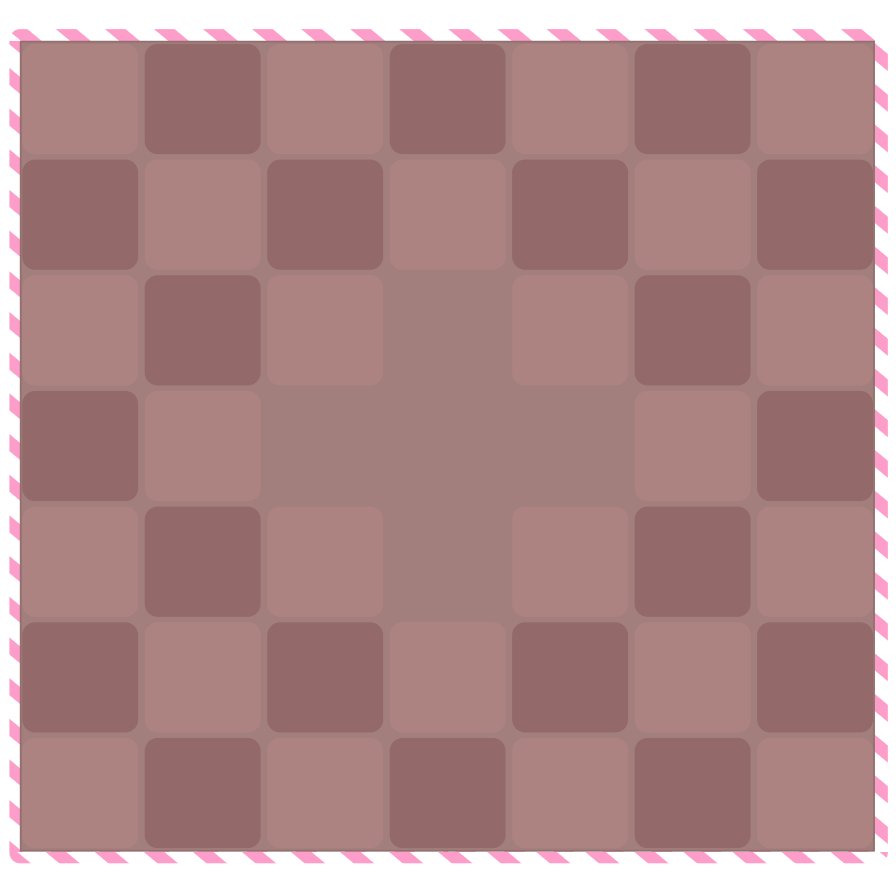
A Shadertoy shader for this pattern:

```glsl
float roundBox(vec2 p, vec2 halfSize, float radius) {
    vec2 q = abs(p) - halfSize + radius;
    return length(max(q, 0.0)) + min(max(q.x, q.y), 0.0) - radius;
}

float cover(float dist, float pixel) {
    return clamp(0.5 - dist / pixel, 0.0, 1.0);
}

// Diagonal candy stripes, with their own phase on each side of the frame
vec3 candyStripes(vec2 uv, float pixel) {
    float phase = uv.y > 0.5 ? 1.2292 : 0.1102;
    if (uv.y > 0.0495 && uv.y < 0.9545) phase = uv.x < 0.5 ? 1.0473 : 2.1012;
    float period = 0.05475;
    float along = fract((uv.x + 1.206 * uv.y - phase) / period);
    float dist = (abs(along - 0.21) - 0.21) * period;
    dist = min(dist, (0.79 - along) * period + 0.21 * period);
    return mix(vec3(1.0), vec3(0.99, 0.62, 0.79), cover(dist, pixel * 1.57));
}

void mainImage(out vec4 fragColor, in vec2 fragCoord) {
    vec2 uv = fragCoord / iResolution.xy;
    float pixel = 1.0 / min(iResolution.x, iResolution.y);
    vec3 color = vec3(1.0);

    // Striped frame
    float frame = roundBox(uv - vec2(0.5007, 0.502), vec2(0.4902, 0.4655), 0.012);
    color = mix(color, candyStripes(uv, pixel), cover(frame, pixel));

    // Board base with a thin darker rim
    float board = roundBox(uv - vec2(0.4993, 0.502), vec2(0.4772, 0.4525), 0.001);
    vec3 baseColor = vec3(0.635, 0.498, 0.488);
    vec3 rimColor = vec3(0.57, 0.44, 0.435);
    color = mix(color, rimColor, cover(board, pixel));
    color = mix(color, baseColor, cover(board + 0.002, pixel));

    // Seven by seven checker tiles, leaving a plus-shaped gap in the middle
    vec2 pitch = vec2(0.1367, 0.1291);
    vec2 grid = uv - vec2(0.4996, 0.5022);
    vec2 cell = floor(grid / pitch + 0.5);
    float ring = abs(cell.x) + abs(cell.y);
    if (ring > 1.5 && max(abs(cell.x), abs(cell.y)) < 3.5) {
        float tile = roundBox(grid - cell * pitch, vec2(0.0647, 0.0615), 0.0145);
        vec3 tileColor = mix(vec3(0.68, 0.514, 0.51), vec3(0.576, 0.412, 0.412), mod(ring, 2.0));
        color = mix(color, tileColor, cover(tile, pixel));
    }

    fragColor = vec4(color, 1.0);
}
```
